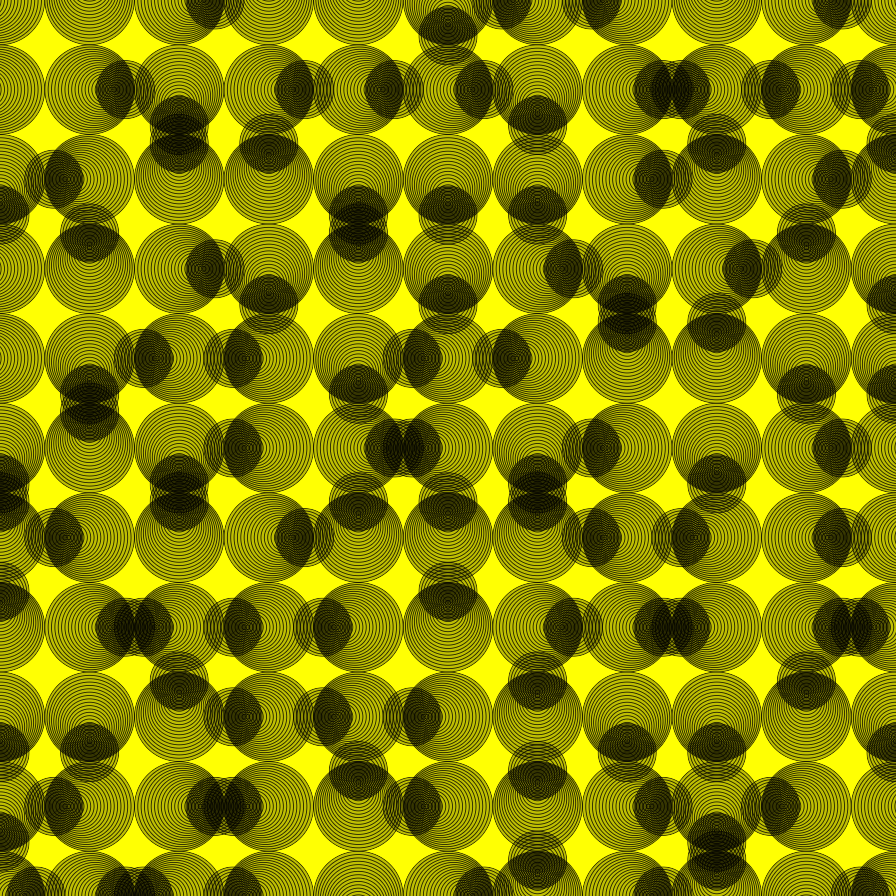
This pattern is drawn by a WebGL 1 fragment shader. Its source:

```glsl
precision highp float;
// Grid of black-ringed translucent discs on yellow, each with a smaller disc on a random side.

uniform vec2 u_resolution;

const float CELLS = 10.0;
const float LINE_WIDTH = 0.0095;
const float LINE_ALPHA = 0.85;
const float FILL_ALPHA = 0.25;
const vec3 YELLOW = vec3(1.0, 1.0, 0.01);

float hash(vec2 cell) {
  vec3 q = fract(vec3(cell.xyx) * 0.1031);
  q += dot(q, q.yzx + 33.33);
  return fract((q.x + q.y) * q.z);
}

// One of four axis directions, chosen per cell.
vec2 randomDirection(vec2 cell) {
  float angle = floor(hash(cell + 17.0) * 4.0) * 1.5707963;
  return vec2(cos(angle), sin(angle));
}

// Integral of a unit-period pulse train with the given duty.
float pulseIntegral(float x, float duty) {
  return floor(x) * duty + min(fract(x), duty);
}

// Pulse train averaged over a pixel footprint.
float pulseCoverage(float x, float duty, float footprint) {
  float halfStep = 0.5 * footprint;
  return (pulseIntegral(x + halfStep, duty) - pulseIntegral(x - halfStep, duty)) / footprint;
}

float discMask(vec2 p, float radius, float pixel) {
  return clamp(0.5 - (length(p) - radius) / pixel, 0.0, 1.0);
}

// Nested circles shrinking from radius at the origin to a point at focus.
float ringCoverage(vec2 p, float radius, vec2 focus, float count, float pixel) {
  // Solve |p - t * focus| = radius * (1 - t) for t.
  float a = radius * radius - dot(focus, focus);
  float b = radius * radius - dot(p, focus);
  float c = radius * radius - dot(p, p);
  float t = (b - sqrt(max(b * b - a * c, 0.0))) / a;

  vec2 normal = (p - t * focus) / max(radius * (1.0 - t), 0.001);
  float spacing = (radius - dot(normal, focus)) / count;
  float duty = min(LINE_WIDTH / spacing, 0.95);
  return pulseCoverage(t * count + 0.5 * duty, duty, pixel / spacing);
}

// Light passing through one ringed disc.
float discLight(vec2 p, float radius, vec2 focus, float count, float pixel) {
  float outer = discMask(p, radius + 0.5 * LINE_WIDTH, pixel);
  float inner = discMask(p, radius, pixel);
  float lines = ringCoverage(p, radius, focus, count, pixel) * outer;
  return (1.0 - FILL_ALPHA * inner) * (1.0 - LINE_ALPHA * lines);
}

// A large disc and its smaller companion, leaning toward each other.
float motifLight(vec2 p, vec2 direction, float pixel) {
  float large = discLight(p, 0.5, direction * 0.25, 20.0, pixel);
  float small = discLight(p - direction * 0.4, 0.325, direction * -0.14, 12.0, pixel);
  return large * small;
}

void main() {
  vec2 p = gl_FragCoord.xy / u_resolution.y * CELLS;
  float pixel = CELLS / u_resolution.y;
  vec2 nearest = floor(p + 0.5);

  // Companions reach into neighbouring cells, so layer a 3 by 3 block.
  float light = 1.0;
  for (int y = -1; y <= 1; y++) {
    for (int x = -1; x <= 1; x++) {
      vec2 cell = nearest + vec2(float(x), float(y));
      light *= motifLight(p - cell, randomDirection(cell), pixel);
    }
  }
  gl_FragColor = vec4(YELLOW * light, 1.0);
}
```
